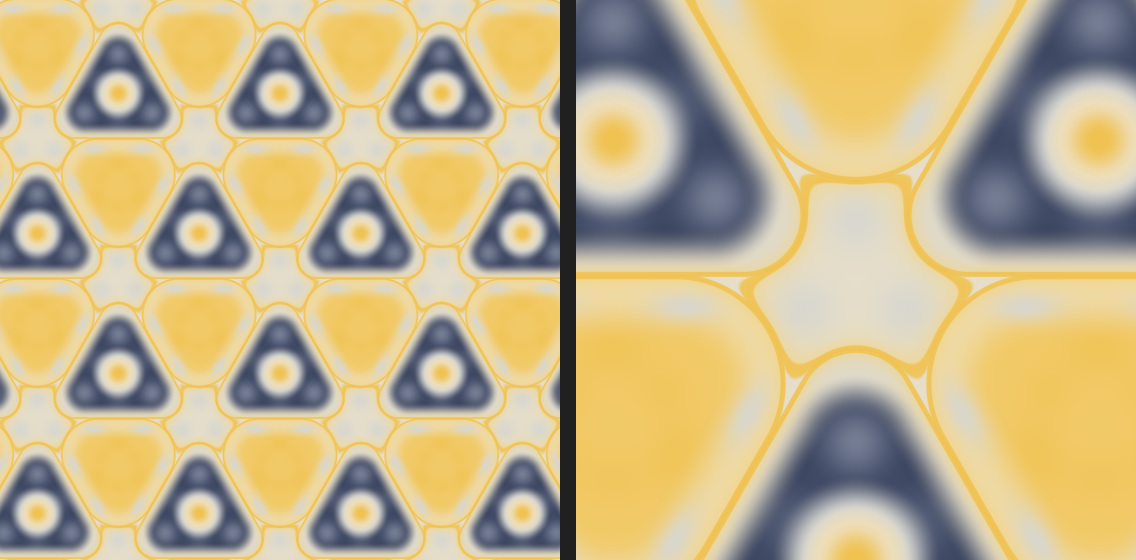
Left, the full canvas; right, a detail of the centre.
This pattern is drawn by a WebGL 2 fragment shader. Its source:

```glsl
#version 300 es
precision highp float;
// Triangular lattice of soft navy and gold rounded triangles with pale three-lobed stars between.

#define ROWS 4.0            // lattice rows down the canvas
#define NAVY_SIDE 0.320     // inradius of the navy triangle outline
#define NAVY_ROUND 0.141    // its corner radius
#define GOLD_SIDE 0.341     // inradius of the gold triangle outline
#define GOLD_ROUND 0.255    // its corner radius
#define STAR_BLEND 0.10     // rounding of the star tips
#define LINE_HALF 0.006     // half width of the gold outlines
#define GLOW 0.022          // fade of the outline into each shape

uniform vec2 u_resolution;
out vec4 fragColor;

const vec3 GOLD = vec3(0.94, 0.76, 0.32);
const vec3 LIGHT_GOLD = vec3(0.95, 0.83, 0.52);
const vec3 CREAM = vec3(0.93, 0.87, 0.73);
const vec3 PALE = vec3(0.90, 0.87, 0.79);
const vec3 MIST = vec3(0.84, 0.84, 0.82);
const vec3 NAVY = vec3(0.20, 0.24, 0.35);
const vec3 SLATE = vec3(0.47, 0.50, 0.59);

// Offset from the nearest point of a triangular lattice with row pitch 1.
vec2 latticeOffset(vec2 p) {
    vec2 cell = vec2(2.0 / sqrt(3.0), 2.0);
    vec2 a = mod(p + 0.5 * cell, cell) - 0.5 * cell;
    vec2 b = mod(p, cell) - 0.5 * cell;
    return dot(a, a) < dot(b, b) ? a : b;
}

// Folds an upright triangle into one sixth: x runs along the edge, y outward.
vec2 foldToEdge(vec2 p) {
    const vec2 mirror = vec2(0.5, -0.8660254);
    p.x = abs(p.x);
    p -= 2.0 * max(dot(p, mirror), 0.0) * mirror;
    p.x = abs(p.x);
    return vec2(dot(p, vec2(-0.5, 0.8660254)), dot(p, vec2(0.8660254, 0.5)));
}

// Signed distance to a rounded triangle, in folded coordinates.
float roundTriangle(vec2 q, float side, float corner) {
    float inner = side - corner;
    vec2 v = q - vec2(inner * sqrt(3.0), inner);
    return length(max(v, 0.0)) + min(v.y, 0.0) - corner;
}

float smoothMax(float a, float b, float k) {
    float h = max(k - abs(a - b), 0.0) / k;
    return max(a, b) + 0.25 * h * h * k;
}

// Soft elliptical spot.
float spot(vec2 q, vec2 center, vec2 size) {
    vec2 v = (q - center) / size;
    return exp(-dot(v, v));
}

// Point on a corner axis, in folded coordinates.
vec2 onAxis(float r) {
    return r * vec2(0.8660254, 0.5);
}

vec3 navyTriangle(vec2 q) {
    float r = length(q);
    float body = roundTriangle(q, 0.264, 0.130);
    vec3 ink = mix(NAVY, SLATE, 0.95 * spot(q, onAxis(0.28), vec2(0.085)));
    ink = mix(ink, SLATE, 0.35 * spot(q, vec2(0.0, 0.17), vec2(0.10, 0.06)));
    ink = mix(ink, SLATE, 0.25 * spot(q, vec2(0.0, 0.22), vec2(0.08)));
    vec3 color = mix(ink, mix(PALE, MIST, 0.5), smoothstep(-0.055, 0.048, body));
    // Pale eye with a gold heart
    vec3 eye = mix(GOLD, CREAM, smoothstep(0.015, 0.095, r));
    eye = mix(eye, MIST, smoothstep(0.085, 0.14, r));
    return mix(color, eye, 1.0 - smoothstep(0.115, 0.205, r));
}

vec3 goldTriangle(vec2 q) {
    float core = roundTriangle(q, 0.245, 0.16);
    float mottle = 0.65 * spot(q, vec2(0.0, 0.17), vec2(0.09, 0.07))
                 + 0.45 * spot(q, onAxis(0.14), vec2(0.07));
    vec3 heart = mix(mix(LIGHT_GOLD, GOLD, 0.55), GOLD, min(mottle, 1.0));
    vec3 rim = mix(LIGHT_GOLD, CREAM, 0.65);
    vec3 color = mix(heart, rim, smoothstep(-0.06, 0.065, core));
    return mix(color, MIST, 0.95 * spot(q, vec2(0.175, 0.272), vec2(0.085, 0.038)));
}

vec3 paleStar(vec2 q) {
    return mix(PALE, MIST, 0.9 * spot(q, onAxis(0.145), vec2(0.075)));
}

// Lays one shape with its inner glow and outline over the colour below.
vec3 layShape(vec3 below, vec3 fill, float d, float aa) {
    fill = mix(fill, LIGHT_GOLD, 0.85 * exp(min(d, 0.0) / GLOW));
    vec3 color = mix(below, fill, 1.0 - smoothstep(-aa, aa, d));
    float line = 1.0 - smoothstep(LINE_HALF - aa, LINE_HALF + aa, abs(d));
    return mix(color, GOLD, 0.9 * line);
}

void main() {
    vec2 p = gl_FragCoord.xy / u_resolution.y * ROWS - 0.5 * ROWS;
    float aa = 0.8 * ROWS / u_resolution.y;
    vec2 third = vec2(0.0, 2.0 / 3.0);

    // The three kinds of threefold centre
    vec2 navyQ = foldToEdge(latticeOffset(p + third));
    vec2 goldQ = foldToEdge(latticeOffset(p - third) * vec2(1.0, -1.0));
    vec2 starQ = foldToEdge(latticeOffset(p));

    float navyD = roundTriangle(navyQ, NAVY_SIDE, NAVY_ROUND);
    float goldD = roundTriangle(goldQ, GOLD_SIDE, GOLD_ROUND);
    float starD = smoothMax(-navyD, -goldD, STAR_BLEND) + 0.006;

    vec3 color = layShape(PALE, paleStar(starQ), starD, aa);
    color = layShape(color, goldTriangle(goldQ), goldD, aa);
    color = layShape(color, navyTriangle(navyQ), navyD, aa);
    fragColor = vec4(color, 1.0);
}
```
